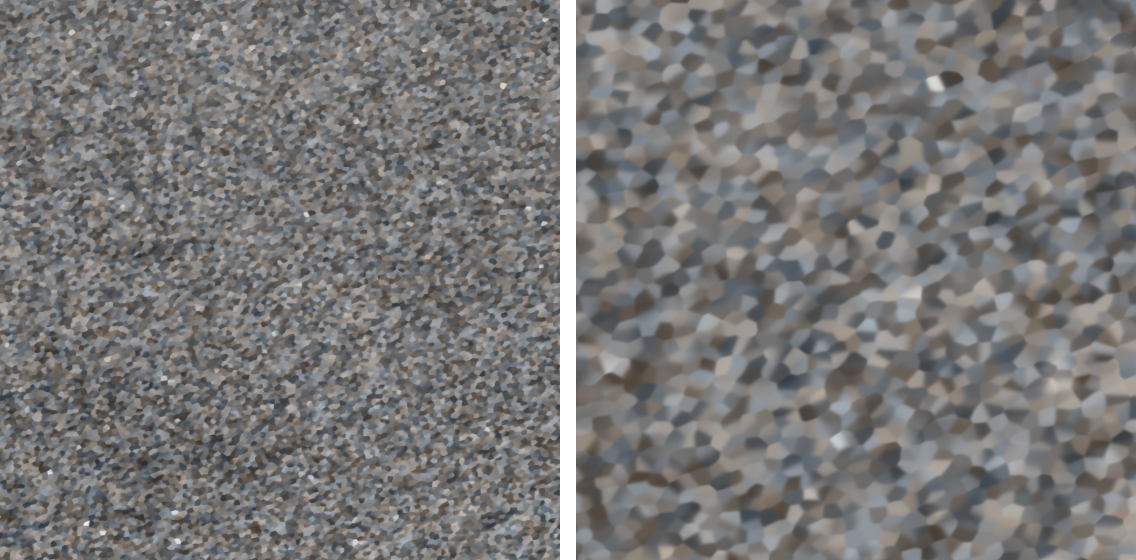
Left, the full canvas; right, a detail of the centre.
Write a Shadertoy shader that draws this texture.

```glsl
vec3 hash3(vec2 cell) {
    vec3 p = fract(cell.xyx * vec3(0.1031, 0.1030, 0.0973));
    p += dot(p, p.yxz + 33.33);
    return fract((p.xxy + p.yzz) * p.zyx);
}

// Soft cellular noise: every grain carries a grey level and a faint warm or cool tint
vec3 grains(vec2 p, float sharpness) {
    vec2 cell = floor(p);
    vec3 sum = vec3(0.0);
    float total = 0.0;
    for (int y = -2; y <= 2; y++) {
        for (int x = -2; x <= 2; x++) {
            vec2 id = cell + vec2(x, y);
            vec2 offset = id + hash3(id).xy - p;
            vec3 rnd = hash3(id + 271.0);
            float weight = exp(-sharpness * dot(offset, offset));
            float grey = 2.0 * rnd.x - 1.0 + 1.6 * smoothstep(0.985, 1.0, rnd.z);
            vec3 tint = (rnd.y - 0.5) * vec3(0.42, 0.0, -0.40);
            sum += weight * (grey + tint);
            total += weight;
        }
    }
    return sum / total;
}

// Broad uneven wear from layered sines
float patches(vec2 p) {
    float sum = 0.0;
    float amplitude = 0.5;
    for (int i = 0; i < 4; i++) {
        p = mat2(0.8, 0.6, -0.6, 0.8) * p + 1.7;
        sum += amplitude * sin(p.x + 1.3 * sin(p.y)) * cos(p.y * 0.9);
        p *= 1.9;
        amplitude *= 0.6;
    }
    return sum;
}

void mainImage(out vec4 fragColor, in vec2 fragCoord) {
    vec2 uv = fragCoord / iResolution.y;

    // Grains lean up to the right and are a little flattened
    vec2 tilted = mat2(0.94, -0.34, 0.34, 0.94) * uv;
    vec3 fine = grains(tilted * vec2(108.0, 138.0), 7.0);
    vec3 coarse = grains(tilted * vec2(52.0, 70.0) + 40.0, 6.0);

    // Contrast fades slightly toward the far, upper edge
    float contrast = mix(1.08, 0.9, uv.y);
    vec3 color = vec3(0.466, 0.463, 0.462);
    color += contrast * (0.175 * fine + 0.07 * coarse);
    color += 0.025 * patches(uv * 6.0);

    // Darker lower left area and one small dark dent
    vec2 shade = (uv - vec2(0.2, 0.23)) / vec2(0.32, 0.2);
    color -= 0.045 * exp(-dot(shade, shade));
    vec2 dent = (uv - vec2(0.26, 0.55)) / vec2(0.065, 0.014);
    color -= 0.13 * exp(-dot(dent, dent));

    fragColor = vec4(clamp(color, 0.0, 1.0), 1.0);
}
```
